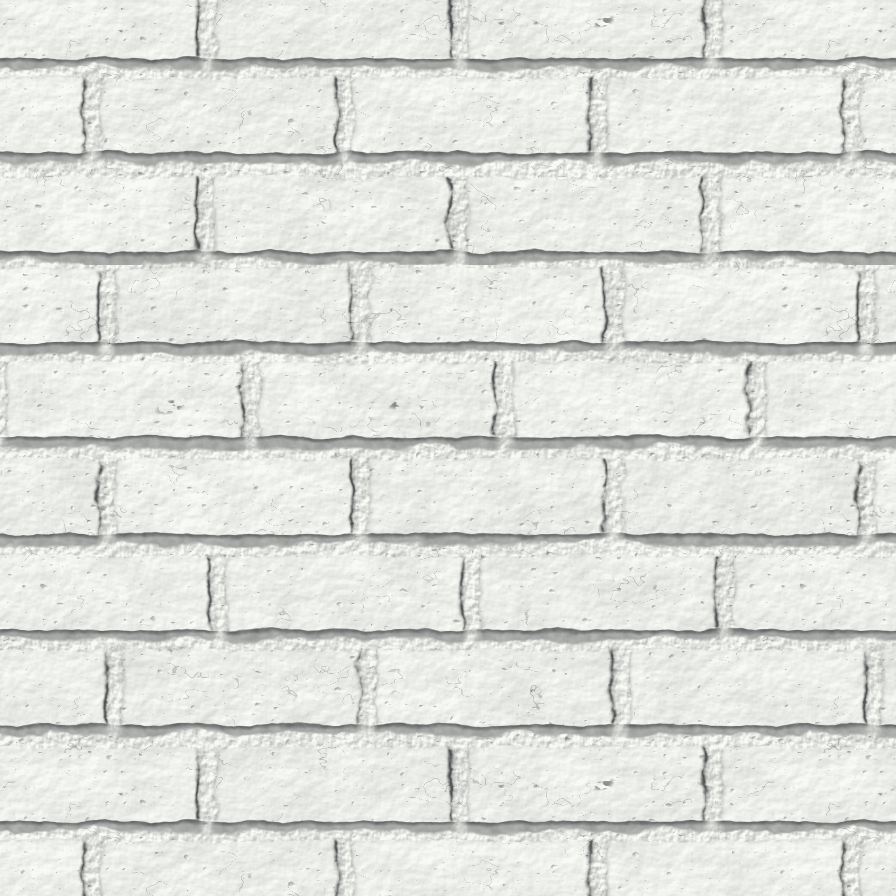
Write a WebGL 2 fragment shader that draws this texture.

```glsl
#version 300 es
precision highp float;
uniform vec2 u_resolution;
out vec4 fragColor;

// Lengths are percent of the canvas; y runs downward.
const vec2 PITCH = vec2(28.25, 10.645);
const vec2 BRICKS = vec2(3.0, 8.0);
const vec2 HALF_SIZE = vec2(13.1, 4.17);
const float TOP_MARGIN = 0.52;
const float FIRST_ROW = 2.34;
const vec3 WHITE_PAINT = vec3(0.94, 0.95, 0.93);
const vec3 DEEP_GREY = vec3(0.43, 0.435, 0.435);
// Joint position and vertical drift of each course.
const float JOINT[8] = float[8](0.779, 0.327, 0.774, 0.387, 0.954, 0.387, 0.825, 0.415);
const float DRIFT[8] = float[8](0.0, -0.1, 0.3, -0.25, -0.35, -0.12, -0.06, -0.12);

vec2 hash2(vec2 p) {
    p = vec2(dot(p, vec2(127.1, 311.7)), dot(p, vec2(269.5, 183.3)));
    return fract(sin(p) * 43758.5);
}

float cornerNoise(vec2 cell, vec2 offset, vec2 period) {
    float angle = 6.2832 * hash2(mod(cell, period)).x;
    return dot(vec2(cos(angle), sin(angle)), offset);
}

// Gradient noise that wraps after the given period.
float gradientNoise(vec2 p, vec2 period) {
    vec2 i = floor(p), f = fract(p), e = vec2(1.0, 0.0);
    vec2 w = f * f * f * (f * (f * 6.0 - 15.0) + 10.0);
    float a = mix(cornerNoise(i, f, period), cornerNoise(i + e.xy, f - e.xy, period), w.x);
    float b = mix(cornerNoise(i + e.yx, f - e.yx, period), cornerNoise(i + e.xx, f - e.xx, period), w.x);
    return mix(a, b, w.y);
}

float fbm(vec2 tile, vec2 frequency, int octaves) {
    float sum = 0.0, gain = 1.0;
    for (int k = 0; k < octaves; k++) {
        sum += gain * gradientNoise(tile * frequency, frequency);
        frequency *= 2.0;
        gain *= 0.5;
    }
    return sum;
}

// Slope of a rough surface lit from the upper left.
float relief(vec2 tile, vec2 frequency) {
    return fbm(tile, frequency, 3) - fbm(tile + vec2(0.0022, 0.003), frequency, 3);
}

float roundBox(vec2 p, vec2 halfSize, float radius) {
    vec2 d = abs(p) - halfSize + radius;
    return length(max(d, 0.0)) + min(max(d.x, d.y), 0.0) - radius;
}

// Position from the brick centre; id wraps with the tile.
vec2 brickLocal(vec2 pos, out vec2 id) {
    float v = (pos.y + FIRST_ROW) / PITCH.y;
    int row = int(mod(floor(v), BRICKS.y));
    float u = pos.x / PITCH.x - JOINT[row] - 0.037;
    id = vec2(mod(floor(u), BRICKS.x), float(row));
    return vec2(fract(u) - 0.5, fract(v)) * PITCH - vec2(0.0, TOP_MARGIN + HALF_SIZE.y + DRIFT[row]);
}

// Scattered pits: dark upper-left wall, light lower-right lip.
float pits(vec2 tile, float count, float density, float warp) {
    vec2 cell = mod(floor(tile * count), count);
    vec2 seed = hash2(cell + 17.0), spot = hash2(cell + 53.0);
    vec2 d = (fract(tile * count) - 0.3 - 0.4 * spot + 0.15 * warp) * vec2(0.75, 1.2);
    float radius = mix(0.08, 0.22, seed.y * seed.y);
    float wall = 0.35 - dot(d, vec2(0.6, 0.8)) / radius;
    return step(seed.x, density) * (1.0 - smoothstep(radius * 0.5, radius, length(d))) * wall;
}

// A torn patch on some of the bricks.
float gouge(vec2 local, vec2 id, float rough) {
    vec2 seed = hash2(id + 5.0), place = hash2(id + 31.0) - 0.5;
    vec2 d = local - place * HALF_SIZE * vec2(1.6, 1.1);
    float reach = length(d * vec2(0.65, 1.3) + d.yx * 0.25) / mix(0.8, 1.5, seed.y);
    return step(seed.x, 0.35) * (1.0 - smoothstep(0.3, 1.0, reach)) * smoothstep(0.0, 0.3, rough);
}

// Soft line centred on zero distance.
float line(float dist, float width) { return exp(-dist * dist / (width * width)); }

void main() {
    float pixel = 100.0 / min(u_resolution.x, u_resolution.y);
    vec2 pos = vec2(gl_FragCoord.x, u_resolution.y - gl_FragCoord.y) * pixel;
    vec2 tile = pos / (PITCH * BRICKS), id;
    vec2 local = brickLocal(pos, id);
    // Uneven brick outline
    float ragged = fbm(tile, vec2(70.0), 3);
    vec2 wobble = vec2(fbm(tile + 0.37, vec2(28.0), 3), fbm(tile, vec2(18.0, 24.0), 4));
    vec2 p = local + wobble * vec2(0.6, 0.45);
    float inside = 1.0 - smoothstep(-pixel, pixel, roundBox(p, HALF_SIZE, 0.6));
    float right = p.x - HALF_SIZE.x, left = -p.x - HALF_SIZE.x;
    float below = p.y - HALF_SIZE.y, above = -p.y - HALF_SIZE.y;
    // Painted face and coarse mortar
    float cloud = fbm(tile, vec2(14.0, 20.0), 4);
    float face = 0.922 + 0.045 * cloud + 0.018 * (hash2(id).x - 0.5) + 0.085 * relief(tile, vec2(55.0, 70.0));
    float mortar = 0.895 + 0.04 * cloud + 0.2 * relief(tile, vec2(100.0));
    float tone = mix(mortar, face, inside);
    // Pits, gouges and hairline cracks
    tone -= 0.3 * pits(tile, 46.0, 0.3, ragged) + 0.18 * pits(tile + 0.13, 83.0, 0.25, ragged);
    tone -= 0.4 * inside * gouge(local, id, fbm(tile, vec2(80.0, 130.0), 2));
    float crack = 1.0 - smoothstep(0.0, 0.035, abs(fbm(tile + 0.21, vec2(22.0, 34.0), 3)));
    tone -= 0.16 * crack * smoothstep(0.2, 0.4, fbm(tile + 0.6, vec2(15.0), 2));
    // Upright joints: dark right edge, faint left and top edges
    float upright = 1.0 - smoothstep(-0.4, 0.2, max(below, above));
    float crevice = line(right, 0.22) * mix(0.12, 0.5, smoothstep(-0.45, 0.3, wobble.y + 0.5 * ragged));
    float sideShade = smoothstep(-0.1, 0.1, right) * exp(-max(right, 0.0) / 0.5) * 0.16;
    tone -= upright * (crevice + sideShade + 0.09 * line(left, 0.25));
    tone -= 0.05 * line(above, 0.2) * smoothstep(-0.1, 0.3, ragged);
    // Shadow beneath each course
    float depth = clamp(1.2 + fbm(tile, vec2(11.0, 16.0), 3) + 0.25 * ragged, 0.25, 1.5);
    float span = mix(1.0, 0.25, smoothstep(-0.3, 0.9, abs(p.x) - HALF_SIZE.x));
    float shadow = smoothstep(-pixel, pixel * 0.5, below) * (1.0 - smoothstep(depth - 0.3, depth + 0.2, below));
    float shade = mix(0.43, 0.65, smoothstep(0.05, 0.6, below)) + 0.08 * ragged;
    tone = mix(tone, shade, shadow * span);
    fragColor = vec4(mix(DEEP_GREY, WHITE_PAINT, clamp((tone - 0.43) / 0.51, -0.2, 1.06)), 1.0);
}
```
